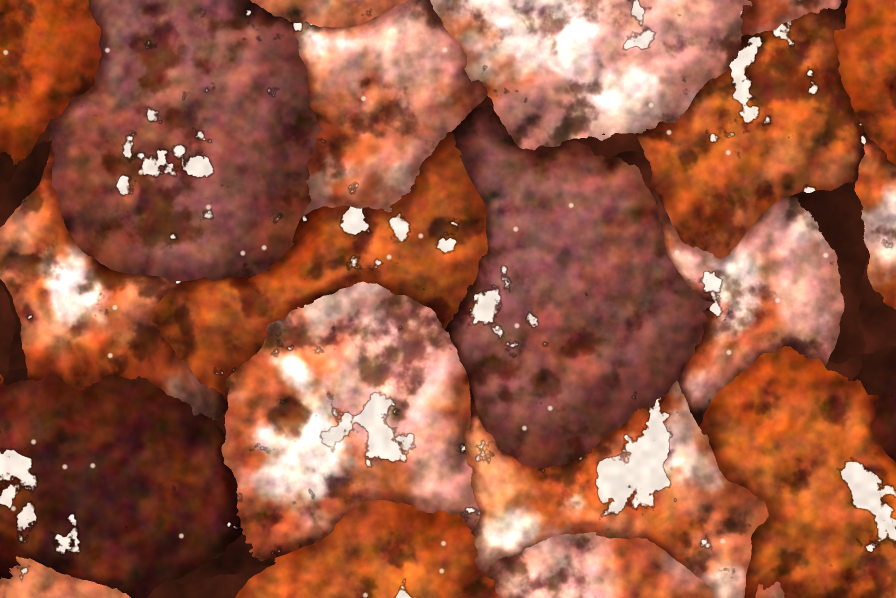
This texture is drawn by a Shadertoy shader. Its source:

```glsl
// Close-up of coarse, wet sand: overlapping orange, pink and dark mineral grains with white glints.

vec3 hash3(vec2 p) {
    vec3 q = fract(p.xyx * vec3(0.1031, 0.1030, 0.0973));
    q += dot(q, q.yxz + 33.33);
    return fract((q.xxy + q.yzz) * q.zyx);
}

float noise(vec2 p) {
    vec2 i = floor(p), f = fract(p);
    f = f * f * (3.0 - 2.0 * f);
    return mix(mix(hash3(i).x, hash3(i + vec2(1, 0)).x, f.x),
               mix(hash3(i + vec2(0, 1)).x, hash3(i + vec2(1, 1)).x, f.x), f.y);
}

float fbm(vec2 p) {
    float sum = 0.0, amp = 0.52;
    for (int i = 0; i < 5; i++) {
        sum += amp * noise(p);
        p = mat2(1.6, 1.2, -1.2, 1.6) * p + 5.3;
        amp *= 0.5;
    }
    return sum;
}

// One rounded, rotated grain: local position, distance (1 at the rim), stacking level.
vec4 grain(vec2 q, vec2 id) {
    vec3 r = hash3(id + 40.0);
    vec2 local = q - id - 0.5 - (r.xy - 0.5) * 0.55;
    float a = 6.283 * r.z, radius = 0.58 + 0.12 * fract(r.x * 7.0);
    vec2 s = mat2(cos(a), sin(a), -sin(a), cos(a)) * local * vec2(0.88, 1.12);
    float d = pow(dot(pow(abs(s), vec2(2.6)), vec2(1.0)), 1.0 / 2.6) / radius;
    return vec4(local / radius, d, fract(r.z * 9.0 + r.y));
}

// Mineral colour, spread evenly over neighbouring grains.
vec3 mineral(float kind) {
    vec3 c = vec3(0.24, 0.10, 0.08);
    c = mix(c, vec3(0.49, 0.28, 0.25), step(0.07, kind));
    c = mix(c, vec3(0.66, 0.31, 0.13), step(0.15, kind));
    c = mix(c, vec3(0.86, 0.51, 0.34), step(0.42, kind));
    return mix(c, vec3(0.88, 0.61, 0.54), step(0.62, kind));
}

vec3 sand(vec2 p) {
    // Warped grid, so that the outlines come out lumpy
    vec2 q = p * 2.7;
    q += 0.36 * (vec2(noise(q * 2.5), noise(q * 2.5 + 31.0)) - 0.5);
    q += 0.17 * (vec2(fbm(q * 6.0), fbm(q * 6.0 + 17.0)) - 0.5);
    vec2 cell = floor(q), id = cell;

    // Topmost grain, then the contact shadows cast by those above it
    vec4 top = vec4(0.0, 0.0, 1.0, -1.0);
    for (int k = 0; k < 9; k++) {
        vec2 c = cell + vec2(k % 3 - 1, k / 3 - 1);
        vec4 g = grain(q, c);
        if (g.z < 1.0 && g.w > top.w) { top = g; id = c; }
    }
    float shadow = 1.0;
    for (int k = 0; k < 9; k++) {
        vec4 g = grain(q, cell + vec2(k % 3 - 1, k / 3 - 1));
        if (g.w > top.w) shadow *= mix(0.42, 1.0, smoothstep(0.96, 1.17, g.z));
    }

    // Surface: rust stains, pale translucent patches, pits and fine mottling
    vec3 r = hash3(id + 90.0);
    float kind = fract(dot(id, vec2(0.7549, 0.5698)) + 0.005);
    float pale = smoothstep(0.36, 0.55, kind), dark = 1.0 - step(0.15, kind);
    vec2 t = p + id * 3.7;
    float rough = fbm(t * 16.0), patches = fbm(t * 6.0 + 9.0), fine = noise(t * 75.0);
    float relief = rough - fbm(t * 16.0 + vec2(-0.22, 0.25));
    vec3 col = mineral(kind);
    col = mix(col, vec3(0.67, 0.26, 0.08),
              smoothstep(0.47, 0.66, patches) * mix(0.75, 0.25, dark));
    col = mix(col, vec3(1.0, 0.87, 0.81),
              pale * smoothstep(0.50, 0.70, fbm(t * 9.0 + 50.0)) * 0.9);
    col = mix(col, vec3(0.30, 0.12, 0.06), smoothstep(0.42, 0.26, rough) * 0.6);
    col *= 0.92 + 0.24 * fine + relief * 1.5;
    col += 0.07 * (vec3(noise(t * 48.0), noise(t * 52.0 + 7.0), noise(t * 50.0 + 3.0)) - 0.5);

    // Dome shading with light from the upper left; the shade turns warm
    float dome = smoothstep(1.02, 0.62, top.z);
    float shade = mix(0.72, 1.07, dome) * (1.0 + 0.12 * dot(top.xy, vec2(-0.6, 0.8)));
    col *= pow(vec3(shade * shadow), vec3(0.85, 1.15, 1.25));

    // Clustered wet glints with thin dark outlines
    float spot = length(top.xy - (r.xy - 0.5) * 0.6);
    float glint = fbm(t * 24.0 + 70.0) - 0.28 * smoothstep(0.10, 0.55, spot);
    glint -= 0.06 * step(r.z, 0.5);
    col *= 1.0 - 0.4 * smoothstep(0.47, 0.52, glint);
    col = mix(col, vec3(1.0, 0.94, 0.89) * (0.92 + 0.14 * fine), smoothstep(0.515, 0.56, glint));

    // Tiny sparkles
    vec2 s = t * 24.0;
    vec3 h = hash3(floor(s) + 11.0);
    float dot1 = length(fract(s) - 0.25 - 0.5 * h.xy);
    col = mix(col, vec3(1.0, 0.9, 0.82), step(0.94, h.z) * smoothstep(0.14, 0.05, dot1) * 0.8);

    // Gaps between the grains
    vec3 gap = vec3(0.24, 0.10, 0.06) * (0.3 + 1.3 * rough);
    return mix(gap, col, step(0.0, top.w));
}

void mainImage(out vec4 fragColor, in vec2 fragCoord) {
    vec3 sum = vec3(0.0);
    for (int k = 0; k < 4; k++) {
        vec2 jitter = vec2(k % 2, k / 2) * 0.5 - 0.25;
        sum += clamp(sand((fragCoord + jitter) / iResolution.y), 0.0, 1.0);
    }
    fragColor = vec4(sum / 4.0, 1.0);
}
```
